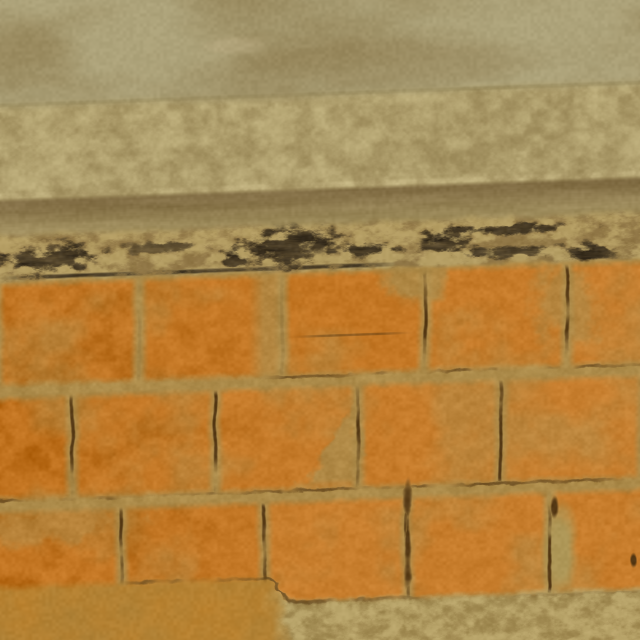
This texture is drawn by a WebGL 1 fragment shader. Its source:

```glsl
precision highp float;
// A weathered wall: stained concrete slab over a ledge, a charred mortar seam
// and three staggered courses of orange brick. Layers sit in a slightly
// sheared wall space, with value noise breaking up edges and surfaces.
uniform vec2 u_resolution;

const float TOP = 0.436;
const float COURSE = 0.178;
const float PITCH = 0.223;

float hash(vec2 p) {
  vec3 q = fract(p.xyx * 0.1031);
  q += dot(q, q.yzx + 33.33);
  return fract((q.x + q.y) * q.z);
}

float noise(vec2 p) {
  vec2 c = floor(p), f = fract(p), e = vec2(1.0, 0.0);
  f = f * f * (3.0 - 2.0 * f);
  return mix(mix(hash(c), hash(c + e), f.x), mix(hash(c + e.yx), hash(c + e.xx), f.x), f.y);
}

float fbm(vec2 p) {
  float sum = 0.0, gain = 0.53;
  for (int i = 0; i < 4; i++) {
    sum += gain * noise(p);
    p = p * 2.03 + vec2(17.3, 9.1);
    gain *= 0.5;
  }
  return sum;
}

// Ragged ellipse: center in xy, radii in zw.
float smudge(vec2 p, vec4 e, float rough) {
  return 1.0 - smoothstep(0.5, 1.25, length((p - e.xy) / e.zw) + rough);
}

float line(float d, float width) {
  return 1.0 - smoothstep(width * 0.3, width * 1.7, abs(d));
}

float span(float x, float a, float b, float blur) {
  return smoothstep(a - blur, a + blur, x) * (1.0 - smoothstep(b - blur, b + blur, x));
}

vec3 concrete(vec2 w) {
  float cloud = fbm(w * vec2(5.0, 13.0) + 4.0);
  float mottle = fbm(w * vec2(44.0, 52.0)) * 0.7 + fbm(w * 9.0) * 0.3;
  vec3 slab = mix(vec3(0.60, 0.54, 0.37), vec3(0.68, 0.64, 0.48), smoothstep(0.2, 0.75, cloud));
  slab = mix(slab, vec3(0.57, 0.50, 0.33), 0.4 * smudge(w, vec4(0.62, 0.12, 0.32, 0.045), cloud - 0.5));
  slab = mix(slab, vec3(0.74, 0.68, 0.52), 0.5 * smudge(w, vec4(0.36, 0.085, 0.05, 0.014), cloud - 0.5));
  vec3 coarse = mix(vec3(0.61, 0.54, 0.35), vec3(0.74, 0.68, 0.48), smoothstep(0.2, 0.8, mottle));
  vec3 color = mix(slab, coarse, smoothstep(0.156, 0.178, w.y + (cloud - 0.5) * 0.018));
  color -= 0.07 * line(w.y - 0.165, 0.003) * cloud;
  // Shadowed ledge under a chipped slab edge.
  color += 0.06 * line(w.y - 0.307, 0.004) * mottle;
  vec3 ledge = mix(vec3(0.51, 0.43, 0.27), vec3(0.62, 0.55, 0.36), smoothstep(0.312, 0.372, w.y));
  ledge += 0.1 * (fbm(w * vec2(9.0, 90.0)) - 0.5);
  return mix(color, ledge, smoothstep(0.309, 0.318, w.y));
}

vec3 charredSeam(vec2 w) {
  float n = fbm(w * vec2(48.0, 85.0));
  float rough = (n - 0.45) * 2.4;
  vec3 color = mix(vec3(0.56, 0.46, 0.27), vec3(0.71, 0.62, 0.39), smoothstep(0.25, 0.7, n));
  float soot = smudge(w, vec4(0.08, 0.409, 0.070, 0.022), rough);
  soot = max(soot, smudge(w, vec4(0.455, 0.400, 0.072, 0.031), rough));
  soot = max(soot, smudge(w, vec4(0.370, 0.414, 0.024, 0.020), rough));
  soot = max(soot, smudge(w, vec4(0.575, 0.411, 0.045, 0.011), rough));
  soot = max(soot, smudge(w, vec4(0.695, 0.401, 0.036, 0.022), rough));
  soot = max(soot, smudge(w, vec4(0.780, 0.386, 0.105, 0.008), rough));
  soot = max(soot, smudge(w, vec4(0.790, 0.423, 0.100, 0.007), rough));
  soot = max(soot, smudge(w, vec4(0.920, 0.428, 0.035, 0.014), rough));
  soot = max(soot, 0.7 * smudge(w, vec4(0.260, 0.396, 0.060, 0.009), rough));
  soot = max(soot, line(w.y - 0.435, 0.003) * span(w.x, 0.03, 0.6, 0.04) * smoothstep(0.2, 0.6, n));
  vec3 burnt = mix(vec3(0.14, 0.11, 0.07), vec3(0.42, 0.35, 0.22), fbm(w * vec2(25.0, 150.0)));
  return mix(color, burnt, soot);
}

vec3 brickwork(vec2 w) {
  float wear = fbm(w * 25.0);
  float fine = fbm(w * vec2(60.0, 85.0));
  float rough = (wear - 0.5) * 1.6;
  vec2 b = w + 0.007 * (vec2(wear, fine) - 0.5);
  float row = clamp(floor((b.y - TOP) / COURSE), 0.0, 2.0);
  float shift = row < 0.5 ? -0.005 : (row < 1.5 ? 0.113 : 0.190);
  float column = floor((b.x - shift) / PITCH);
  float across = b.x - shift - column * PITCH;
  float down = b.y - TOP - row * COURSE;
  float side = min(across, PITCH - across);
  float body = smoothstep(0.001, 0.016, side) * span(down, 0.010, 0.165, 0.008);
  float tone = hash(vec2(column + 7.0, row + 3.0));
  vec3 clay = mix(vec3(0.76, 0.45, 0.12), vec3(0.79, 0.51, 0.20), 0.5 * (tone + w.x));
  clay -= 0.07 * smoothstep(0.45, 0.75, wear) * (1.0 - smoothstep(0.2, 0.5, w.x));
  clay += 0.07 * (fine - 0.5);
  vec3 mortar = mix(vec3(0.63, 0.50, 0.25), vec3(0.72, 0.59, 0.33), fine);
  // Dust spilling from wide joints and chipped corners.
  float dust = 0.55 * smoothstep(0.42, 0.75, fbm(w * 11.0 + 8.0));
  dust = max(dust, span(w.x, 0.400, 0.442, 0.016) * span(w.y, 0.43, 0.62, 0.01) * 0.85);
  dust = max(dust, smudge(w, vec4(0.645, 0.458, 0.05, 0.03), rough));
  dust = max(dust, 0.75 * smudge(w, vec4(0.89, 0.50, 0.048, 0.07), rough));
  dust = max(dust, span(w.x + 0.05 * rough, 0.934 - 0.6 * w.y, 0.557, 0.01) * span(w.y, 0.632, 0.775, 0.01));
  dust = max(dust, 0.65 * smudge(w, vec4(0.08, 0.82, 0.15, 0.035), rough));
  vec3 color = mix(mortar, clay, body * (1.0 - 0.85 * dust));
  color = mix(color, vec3(0.68, 0.59, 0.34), smudge(w, vec4(0.875, 0.893, 0.027, 0.07), rough * 0.3));
  // Thin, broken shadows in joints and cracks.
  float broken = smoothstep(0.3, 0.65, fbm(w * 17.0 + 3.0));
  float gap = line(side, 0.0025) * span(down, 0.012, 0.166, 0.006) * broken;
  gap *= 1.0 - 0.85 * step(row, 0.5) * step(w.x, 0.5);
  gap = max(gap, 0.65 * line(down - 0.169, 0.0022) * broken * max(step(0.5, row), smoothstep(0.4, 0.45, w.x)));
  gap = max(gap, 0.45 * line(w.y - 0.543, 0.0018) * span(w.x, 0.48, 0.62, 0.03));
  gap = max(gap, smudge(w, vec4(0.637, 0.855, 0.006, 0.06), rough));
  gap = max(gap, smudge(w, vec4(0.866, 0.823, 0.006, 0.016), rough * 0.5));
  gap = max(gap, smudge(w, vec4(0.99, 0.91, 0.005, 0.010), rough));
  color = mix(color, vec3(0.33, 0.22, 0.08), gap);
  // Faded wash at lower left, pale rubble at lower right.
  float right = smoothstep(0.41, 0.46, w.x + 0.06 * (wear - 0.5));
  float footing = b.y - mix(0.918, 0.957, right);
  vec3 wash = mix(vec3(0.67, 0.50, 0.21), vec3(0.74, 0.51, 0.18), wear);
  vec3 rubble = mix(vec3(0.61, 0.52, 0.30), vec3(0.73, 0.65, 0.42), smoothstep(0.2, 0.75, fine));
  color = mix(color, mix(wash, rubble, right), smoothstep(-0.009, 0.009, footing));
  return mix(color, vec3(0.36, 0.26, 0.11), 0.7 * broken * line(footing, 0.0025) * span(w.x, 0.2, 0.66, 0.03));
}

void main() {
  vec2 uv = gl_FragCoord.xy / u_resolution;
  vec2 wall = vec2(uv.x, 1.0 - uv.y + 0.036 * uv.x);
  float ragged = wall.y + 0.01 * (fbm(wall * 30.0) - 0.5);
  vec3 color = mix(concrete(wall), charredSeam(wall), smoothstep(0.360, 0.376, ragged));
  color = mix(color, brickwork(wall), smoothstep(0.435, 0.444, ragged));
  gl_FragColor = vec4(color + 0.04 * (noise(wall * 190.0) - 0.5), 1.0);
}
```
